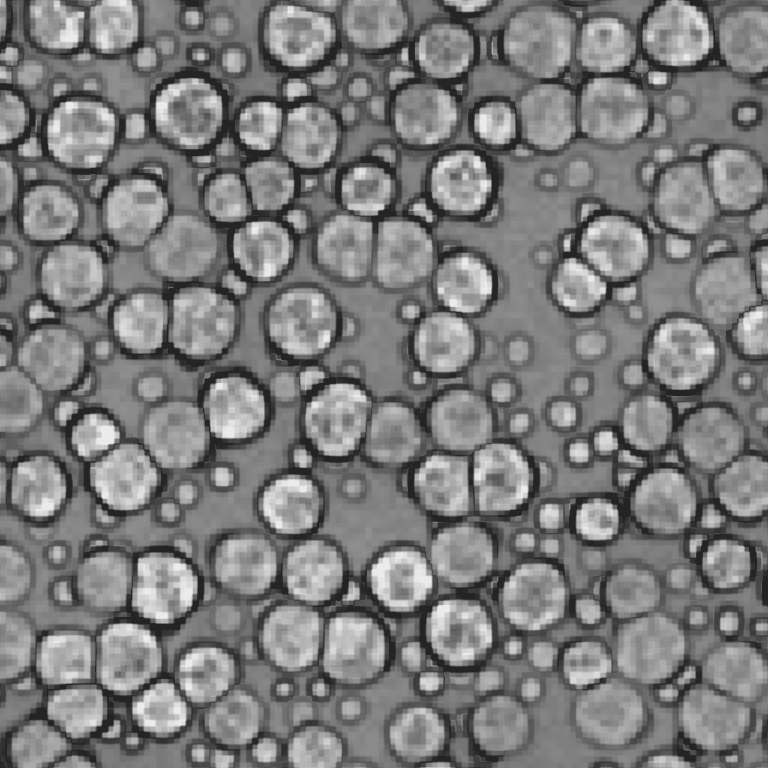
Reproduce this texture procedurally as a three.js fragment shader.

```glsl
// Grey micrograph of crowded round cells with dark rims and mottled bright bodies.
varying vec2 vUv;

const float BACKGROUND = 0.505;
const float RASTER = 128.0;

float hash(vec2 p, float seed) {
  vec3 q = fract(vec3(p.xyx + seed * 7.31) * vec3(0.1031, 0.1030, 0.0973));
  q += dot(q, q.yzx + 33.33);
  return fract((q.x + q.y) * q.z);
}

float valueNoise(vec2 p, float seed) {
  vec2 i = floor(p);
  vec2 f = fract(p);
  f = f * f * (3.0 - 2.0 * f);
  float low = mix(hash(i, seed), hash(i + vec2(1.0, 0.0), seed), f.x);
  float high = mix(hash(i + vec2(0.0, 1.0), seed), hash(i + 1.0, seed), f.x);
  return mix(low, high, f.y) - 0.5;
}

// Coarse scan raster with softened steps between its samples.
vec2 softRaster(vec2 uv, float count) {
  vec2 g = uv * count - 0.5;
  return (floor(g) + 0.5 + smoothstep(0.2, 0.8, fract(g))) / count;
}

// Jittered discs that flatten where they touch.
// Returns depth below the cell wall (negative outside) and a random cell value.
vec2 packedCells(vec2 p, float count, vec2 radii, float presence, float seed) {
  vec2 g = p * count;
  vec2 base = floor(g);
  float nearest = 2.0;
  float second = 2.0;
  float cellValue = 0.0;
  for (int y = -2; y <= 2; y++) {
    for (int x = -2; x <= 2; x++) {
      vec2 id = base + vec2(float(x), float(y));
      if (hash(id, seed) > presence) continue;
      vec2 jitter = vec2(hash(id, seed + 1.0), hash(id, seed + 2.0)) - 0.5;
      float stagger = 0.5 * mod(id.y, 2.0);
      vec2 center = id + 0.5 + jitter * 0.62 + vec2(stagger - 0.25, 0.0);
      float size = sqrt(hash(id, seed + 3.0));
      float dist = length(g - center) - mix(radii.x, radii.y, size);
      if (dist < nearest) {
        second = nearest;
        nearest = dist;
        cellValue = hash(id, seed + 4.0);
      } else {
        second = min(second, dist);
      }
    }
  }
  return vec2(min(-nearest, 0.5 * (second - nearest)) / count, cellValue);
}

float bell(float x, float center, float width) {
  float t = (x - center) / width;
  return exp(-t * t);
}

// Tone added to the background: dark wall, bright inner ring, mottled body.
float cellTone(float depth, float strength, float body, float ring, float mottle) {
  float inside = smoothstep(0.0, 0.007, depth);
  float wall = bell(depth, -0.001, 0.0062);
  float glow = ring * bell(depth, 0.013, 0.008);
  return strength * (inside * (body + glow + mottle) - 0.29 * wall);
}

void main() {
  vec2 p = softRaster(vUv, RASTER) + 3.0;
  vec2 wobble = vec2(valueNoise(p * 32.0, 11.0), valueNoise(p * 32.0, 12.0));
  vec2 q = p + wobble * 0.006;

  // Large cells, with small ones filling the gaps between them.
  vec2 large = packedCells(q, 10.0, vec2(0.32, 0.5), 0.88, 1.0);
  vec2 small = packedCells(q, 23.0, vec2(0.24, 0.5), 0.56, 21.0);
  float gapDepth = min(small.x, -large.x - 0.004);

  // Mottling at the scale of the cell contents, plus fine grain.
  float mottle = 0.44 * valueNoise(p * 66.0, 31.0) + 0.22 * valueNoise(p * 122.0, 32.0);
  float drift = 0.07 * valueNoise(p * 7.0, 33.0);
  float grain = 0.07 * valueNoise(p * 100.0, 34.0);

  float largeStrength = mix(0.42, 1.12, large.y);
  float smallStrength = mix(0.35, 1.0, small.y);
  float tone = BACKGROUND + drift + grain;
  tone += cellTone(large.x, largeStrength, 0.10, 0.14, mottle);
  tone += cellTone(gapDepth, smallStrength, 0.15, 0.14, mottle * 0.6);
  gl_FragColor = vec4(vec3(clamp(tone, 0.14, 0.92)), 1.0);
}
```
